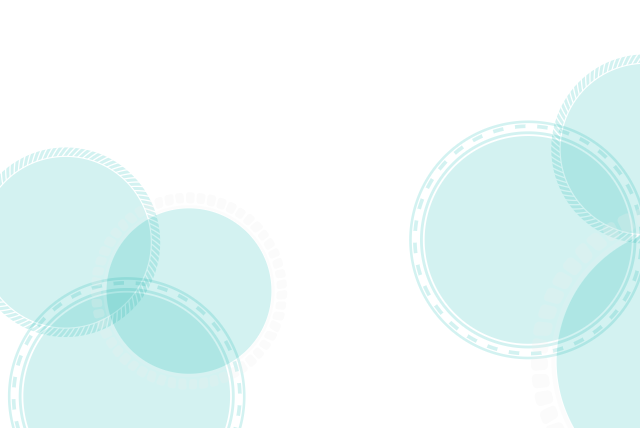
A WebGL 2 fragment shader for this background:

```glsl
#version 300 es
precision highp float;
// Translucent aqua medallions on white, in three trims: rope, stitched and beaded.
// Each trim is a set of distance functions in polar space, scaled to outer radius 1;
// overlapping tints multiply, and the pale beads are laid over them.
uniform vec2 u_resolution;
out vec4 outColor;

const float TAU = 6.2831853;
const vec3 AQUA = vec3(0.826, 0.950, 0.946);
const vec3 BEAD_GREY = vec3(0.93);

// Smooth coverage from a signed distance
float cover(float dist, float pixel) {
    return clamp(0.5 - dist / pixel, 0.0, 1.0);
}

float band(float radius, float inner, float outer, float pixel) {
    return cover(max(inner - radius, radius - outer), pixel);
}

float roundedBox(vec2 p, vec2 halfSize, float corner) {
    vec2 q = abs(p) - halfSize + corner;
    return length(max(q, 0.0)) + min(max(q.x, q.y), 0.0) - corner;
}

float hash(float n) {
    n = fract(n * 0.1031);
    n *= n + 33.33;
    return fract(n * (n + n));
}

// Distance from the centre, and angle measured in turns
vec2 polar(vec2 p) {
    return vec2(length(p), atan(p.y, p.x) / TAU);
}

// Offset from the nearest of count marks spread around a circle
vec2 ringCell(vec2 pol, float count, float phase, float ringRadius) {
    float along = fract(pol.y * count - phase + 0.5) - 0.5;
    return vec2(along * TAU * ringRadius / count, pol.x - ringRadius);
}

// Disc edged with slanted strands
float ropeDisc(vec2 p, float pixel) {
    const float COUNT = 104.0;
    vec2 pol = polar(p);
    float strand = abs(fract(pol.y * COUNT + (pol.x - 0.956) * 13.6) - 0.5);
    float strandDist = (strand - 0.35) * TAU * 0.956 / COUNT * 0.78;
    float edge = band(pol.x, 0.912, 1.0, pixel) * cover(strandDist, pixel);
    return max(cover(pol.x - 0.900, pixel), edge);
}

// Disc inside two thin rings with a line of dashes between them
float stitchedDisc(vec2 p, float pixel) {
    vec2 pol = polar(p);
    vec2 cell = ringCell(pol, 32.0, 0.36, 0.952);
    float dash = cover(roundedBox(cell, vec2(0.044, 0.0155), 0.002), pixel);
    float rings = max(band(pol.x, 0.885, 0.909, pixel), band(pol.x, 0.978, 1.0, pixel));
    return max(cover(pol.x - 0.870, pixel), max(rings, dash));
}

// Uneven rounded beads around a faint inner ring
float beadTrim(vec2 p, float pixel) {
    const float COUNT = 55.0;
    const float PHASE = 0.63;
    vec2 pol = polar(p);
    float id = mod(floor(pol.y * COUNT - PHASE + 0.5), COUNT);
    vec2 cell = ringCell(pol, COUNT, PHASE, 0.941);
    vec2 halfSize = vec2(0.040, 0.051) + 0.006 * vec2(hash(id + 3.0), hash(id + 71.0));
    cell.x += cell.y * 0.3 * (hash(id + 19.0) - 0.5);
    float bead = cover(roundedBox(cell, halfSize, 0.027), pixel);
    return max(bead, 0.6 * band(pol.x, 0.840, 0.868, pixel));
}

vec3 tint(vec3 base, float amount) {
    return base * mix(vec3(1.0), AQUA, amount);
}

// Position relative to a medallion of the given radius
vec2 local(vec2 p, vec2 centre, float radius) {
    return (p - centre) / radius;
}

vec3 addRope(vec3 base, vec2 p, vec2 centre, float radius, float pixel) {
    return tint(base, ropeDisc(local(p, centre, radius), pixel / radius));
}

vec3 addStitched(vec3 base, vec2 p, vec2 centre, float radius, float pixel) {
    return tint(base, stitchedDisc(local(p, centre, radius), pixel / radius));
}

vec3 addBeaded(vec3 base, vec2 p, vec2 centre, float radius, float pixel) {
    vec2 q = local(p, centre, radius);
    vec3 color = tint(base, cover(length(q) - 0.835, pixel / radius));
    return mix(color, BEAD_GREY, 0.25 * beadTrim(q, pixel / radius));
}

void main() {
    vec2 p = gl_FragCoord.xy / u_resolution * vec2(1.5, 1.0);
    float pixel = 1.0 / u_resolution.y;
    vec3 color = vec3(1.0);

    // Left cluster
    color = addRope(color, p, vec2(0.154, 0.434), 0.2215, pixel);
    color = addStitched(color, p, vec2(0.297, 0.074), 0.2785, pixel);
    color = addBeaded(color, p, vec2(0.443, 0.320), 0.2314, pixel);

    // Right cluster
    color = addRope(color, p, vec2(1.513, 0.652), 0.2210, pixel);
    color = addStitched(color, p, vec2(1.238, 0.4395), 0.2790, pixel);
    color = addBeaded(color, p, vec2(1.621, 0.156), 0.3790, pixel);

    outColor = vec4(color, 1.0);
}
```
